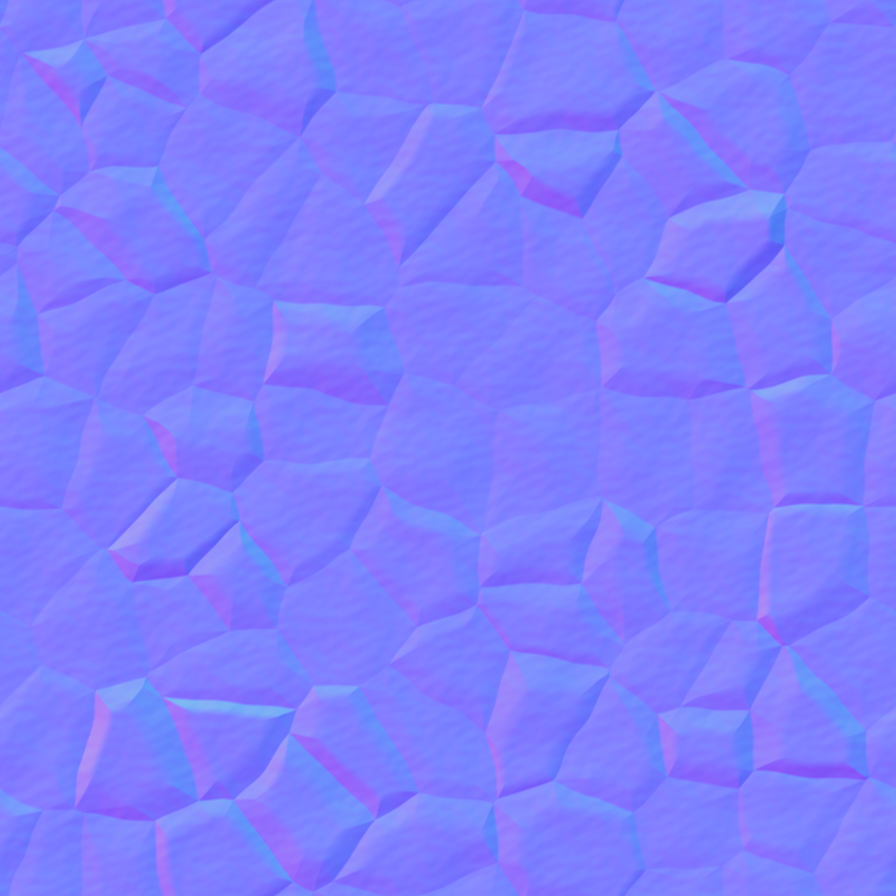
Write a three.js fragment shader that draws this texture map.

```glsl
varying vec2 vUv;

const float CELLS = 9.0;      // stones across the tile
const float SAMPLE = 0.014;   // slope sampling distance, in cells

vec2 hash2(vec2 p) {
  vec3 q = fract(p.xyx * vec3(0.1031, 0.1030, 0.0973));
  q += dot(q, q.yzx + 33.33);
  return fract((q.xx + q.yz) * q.zy);
}

// Gradient noise that wraps after a whole number of lattice steps
float cornerSlope(vec2 cell, vec2 offset, float period) {
  vec2 h = hash2(mod(cell, period) + period);
  float angle = 6.28318 * h.x;
  return dot(vec2(cos(angle), sin(angle)), offset);
}

float gradientNoise(vec2 p, float period) {
  vec2 i = floor(p);
  vec2 f = p - i;
  vec2 w = f * f * f * (f * (f * 6.0 - 15.0) + 10.0);
  vec2 e = vec2(1.0, 0.0);
  float low = mix(cornerSlope(i, f, period),
                  cornerSlope(i + e.xy, f - e.xy, period), w.x);
  float high = mix(cornerSlope(i + e.yx, f - e.yx, period),
                   cornerSlope(i + e.xx, f - e.xx, period), w.x);
  return mix(low, high, w.y);
}

float softMin(float a, float b, float k) {
  float h = max(k - abs(a - b), 0.0) / k;
  return min(a, b) - h * h * k * 0.25;
}

vec2 seedPoint(vec2 cell) {
  return cell + 0.04 + 0.92 * hash2(mod(cell, CELLS) + 5.0);
}

vec2 nearestCell(vec2 p) {
  vec2 base = floor(p);
  vec2 best = base;
  float bestDistance = 9.0;
  for (int y = -1; y <= 1; y++) {
    for (int x = -1; x <= 1; x++) {
      vec2 cell = base + vec2(float(x), float(y));
      vec2 d = seedPoint(cell) - p;
      float squared = dot(d, d);
      if (squared < bestDistance) {
        bestDistance = squared;
        best = cell;
      }
    }
  }
  return best;
}

// Faceted stone: one plane per edge, cut off by a tilted top
float stoneHeight(vec2 p) {
  vec2 cell = nearestCell(p);
  vec2 id = mod(cell, CELLS);
  vec2 toSeed = seedPoint(cell) - p;
  vec2 traits = hash2(id + 41.0);
  float steepness = mix(0.05, 0.29, traits.x * traits.x);

  float facets = 9.0;
  for (int y = -2; y <= 2; y++) {
    for (int x = -2; x <= 2; x++) {
      if (x == 0 && y == 0) continue;
      vec2 other = cell + vec2(float(x), float(y));
      vec2 toOther = seedPoint(other) - p;
      float edge = dot(0.5 * (toSeed + toOther), normalize(toOther - toSeed));
      vec2 edgeTraits = hash2(id * 13.0 + mod(other, CELLS) * 3.0 + 71.0);
      facets = min(facets, edge * mix(0.45, 1.45, edgeTraits.x));
    }
  }

  vec2 tilt = (hash2(id + 87.0) - 0.5) * 0.3;
  float top = mix(0.13, 0.22, traits.y) + dot(tilt, -toSeed);
  return steepness * softMin(facets, max(top, 0.07), 0.06);
}

float surfaceHeight(vec2 p) {
  vec2 uv = p / CELLS;
  vec2 warp = vec2(gradientNoise(uv * 18.0, 18.0),
                   gradientNoise(uv * 18.0 + 7.3, 18.0));
  float height = stoneHeight(p + 0.07 * warp);
  // Broad undulation, then slanted fine grain
  height += 0.022 * gradientNoise(uv * 14.0, 14.0);
  vec2 slanted = 40.0 * vec2(uv.x + uv.y, 2.0 * uv.y - uv.x);
  height += 0.0032 * gradientNoise(slanted, 40.0);
  height += 0.0014 * gradientNoise(uv * 96.0, 96.0);
  return height;
}

vec2 surfaceSlope(vec2 p, float span) {
  vec2 e = vec2(span, 0.0);
  return vec2(surfaceHeight(p + e.xy) - surfaceHeight(p - e.xy),
              surfaceHeight(p + e.yx) - surfaceHeight(p - e.yx)) / (2.0 * span);
}

void main() {
  vec2 slope = surfaceSlope(vUv * CELLS, SAMPLE);
  // Red follows the rise to the right, green the fall upward
  vec3 normal = normalize(vec3(slope.x, -slope.y, 1.0));
  gl_FragColor = vec4(normal * 0.5 + 0.5, 1.0);
}
```
